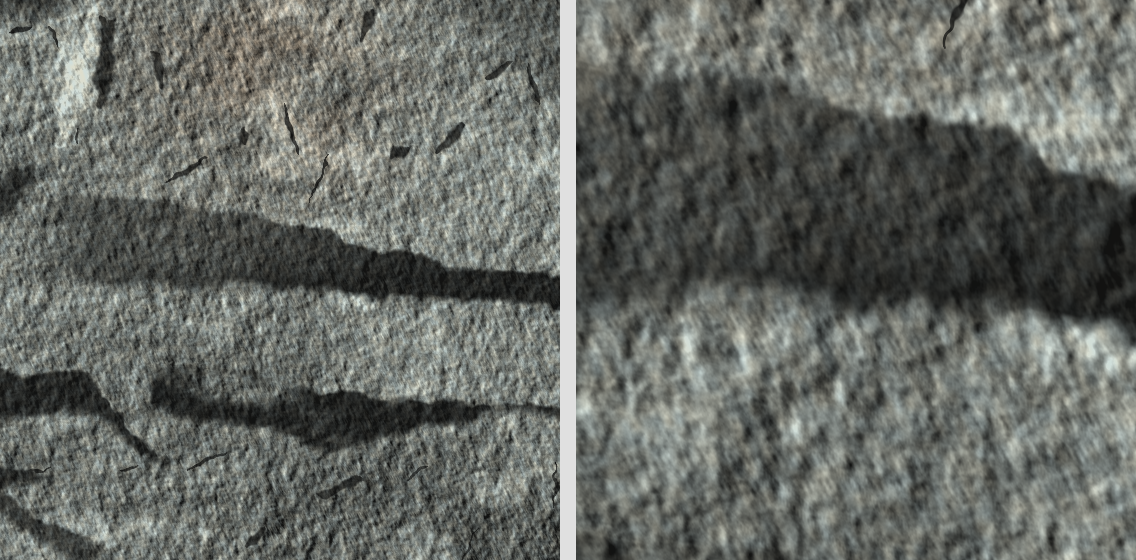
Left: the whole. Right: its middle third, enlarged.
Reproduce this texture procedurally as a Shadertoy shader.

```glsl
// Weathered grey rock face with rough grain, shadowed ledges and short cracks.

float hash(vec2 p) {
    return fract(sin(dot(p, vec2(127.1, 311.7))) * 43758.5453);
}

float noise(vec2 p) {
    vec2 cell = floor(p), f = fract(p);
    f = f * f * (3.0 - 2.0 * f);
    return mix(mix(hash(cell), hash(cell + vec2(1, 0)), f.x),
               mix(hash(cell + vec2(0, 1)), hash(cell + vec2(1, 1)), f.x), f.y);
}

float fbm(vec2 p) {
    float sum = 0.0, weight = 0.53;
    for (int i = 0; i < 4; i++) {
        sum += weight * noise(p);
        p = mat2(1.6, 1.2, -1.2, 1.6) * p + 7.3;
        weight *= 0.5;
    }
    return sum;
}

// Shadow between two heights: crisp upper lip, softer lower edge
float ledge(float y, float top, float bottom) {
    return smoothstep(-0.004, 0.007, top - y) * smoothstep(-0.009, 0.016, y - bottom);
}

// Soft-edged stroke that tapers towards both ends
float stroke(vec2 p, vec2 a, vec2 b, float width) {
    vec2 along = b - a;
    float t = clamp(dot(p - a, along) / dot(along, along), 0.0, 1.0);
    float radius = width * (0.35 + 2.6 * t * (1.0 - t));
    return 1.0 - smoothstep(0.55 * radius, 1.2 * radius, length(p - a - along * t));
}

// All large shadows under the overhangs
float ledgeShadows(vec2 p, float patches) {
    float x = p.x, y = p.y;
    // Long central overhang, deepening to the right
    float bottom = 0.507 - 0.06 * x;
    float depth = mix(0.52, 0.97, smoothstep(0.3, 0.78, x));
    depth += 0.25 * (1.0 - smoothstep(0.0, 0.07, y - bottom)) * smoothstep(0.1, 0.3, x);
    depth *= smoothstep(0.02, 0.19, x) * mix(0.75 + 0.5 * patches, 1.0, x);
    float shade = depth * ledge(y, 0.648 - 0.14 * smoothstep(0.2, 1.0, x), bottom);

    // Left hollow falling away in a slope
    float hollow = ledge(y, 0.333 - 0.15 * smoothstep(0.13, 0.31, x),
                            0.252 - 0.085 * smoothstep(0.16, 0.3, x));
    shade = max(shade, 0.95 * hollow * (1.0 - smoothstep(0.27, 0.33, x)));

    // Broken lower shelf
    float dip = exp(-pow((x - 0.6) / 0.14, 2.0));
    float shelf = ledge(y, 0.345 - 0.065 * smoothstep(0.3, 1.0, x) - 0.02 * dip, 0.255 - 0.06 * dip);
    shade = max(shade, shelf * smoothstep(0.26, 0.29, x) * smoothstep(0.26, 0.62, patches + 0.06));

    // Slanted ridges in the lower left
    float corner = 1.0 - smoothstep(0.13, 0.22, x);
    shade = max(shade, 0.85 * corner * ledge(y, 0.172 - 0.15 * x, 0.125 + 0.22 * x));
    shade = max(shade, 0.75 * corner * ledge(y, 0.125 - 0.6 * x, 0.075 - 0.62 * x));

    // Dim corners
    shade = max(shade, 0.5 * smoothstep(0.1, 0.3, x + y - 1.62));
    shade = max(shade, 0.8 * smoothstep(0.96, 1.0, y) * (1.0 - smoothstep(0.06, 0.14, x)));
    return max(shade, 0.8 * stroke(p, vec2(-0.01, 0.61), vec2(0.05, 0.7), 0.033));
}

void mainImage(out vec4 fragColor, in vec2 fragCoord) {
    vec2 uv = fragCoord / iResolution.xy;
    vec2 wobble = vec2(fbm(uv * 24.0), fbm(uv * 24.0 + 31.0)) - 0.5;
    vec2 p = uv + 0.038 * wobble;
    float patches = fbm(uv * vec2(10.0, 13.0) + 4.0);

    // Grain lit from the upper left, leaning like chiselled stone
    vec2 g = vec2(uv.x + 0.3 * uv.y, uv.y * 0.75 - 0.1 * uv.x);
    float grain = fbm(g * 62.0) - fbm(g * 62.0 + vec2(0.24, -0.16));
    grain += 0.6 * (fbm(g * 125.0 + 9.0) - fbm(g * 125.0 + vec2(9.3, 8.8)));
    float lumps = fbm(uv * 17.0 + 2.0) - fbm(uv * 17.0 + vec2(2.25, 1.75));

    // Stone tone with pale worn streaks
    float tone = 0.465 + 0.22 * (fbm(uv * vec2(4.0, 6.0) + 12.0) - 0.5);
    tone += 0.17 * smoothstep(0.56, 0.76, fbm(p * vec2(8.0, 17.0) + 20.0));
    tone -= 0.13 * smoothstep(0.3, 0.05, uv.y) * smoothstep(0.4, 0.8, uv.x + 0.4 * patches);
    tone += 0.3 * lumps + 0.95 * grain;

    // Pale rib with its shadowed side
    float rib = stroke(p, vec2(0.18, 0.99), vec2(0.1, 0.74), 0.024);
    tone += 0.2 * rib;
    float shade = ledgeShadows(p, patches);
    shade = max(shade, 0.85 * stroke(p, vec2(0.2, 0.96), vec2(0.175, 0.81), 0.02) * (1.0 - rib));

    // Scattered cracks and chips, each with a lit lower rim
    for (int i = 0; i < 22; i++) {
        float id = float(i);
        float upper = step(id, 13.0);
        vec2 center = vec2(fract(id * 0.618 + 0.1), hash(vec2(id, 5.0)));
        center.y = mix(0.02 + 0.16 * center.y, 0.68 + 0.29 * center.y, upper);
        float angle = mix(1.2, 1.9, hash(vec2(id, 8.0))) - step(0.65, hash(vec2(id, 3.0)));
        float size = 0.014 + 0.03 * hash(vec2(id, 2.0));
        vec2 reach = size * vec2(cos(angle), sin(angle));
        float width = 0.003 + 0.011 * pow(hash(vec2(id, 6.0)), 2.0);
        vec2 rim = vec2(0.012, -0.016);
        tone += 0.1 * upper * stroke(p, center - reach + rim, center + reach + rim, width * 1.7);
        shade = max(shade, 0.88 * stroke(p, center - reach, center + reach, width));
    }

    // Shadows keep a little of the grain
    tone = mix(tone, 0.135 + 0.38 * grain, clamp(shade, 0.0, 1.0));
    tone = clamp(tone, 0.07, 0.86);

    // Grey-green stone, faint lichen tint and a tan stain
    vec3 color = tone * vec3(0.975, 1.015, 0.97);
    color += 0.035 * tone * (noise(g * 150.0) - 0.5) * vec3(2.0, 0.0, -2.0);
    float stain = exp(-18.0 * dot(uv - vec2(0.48, 0.87), uv - vec2(0.48, 0.87)));
    color *= 1.0 + stain * patches * vec3(0.12, -0.02, -0.1);
    fragColor = vec4(color, 1.0);
}
```
